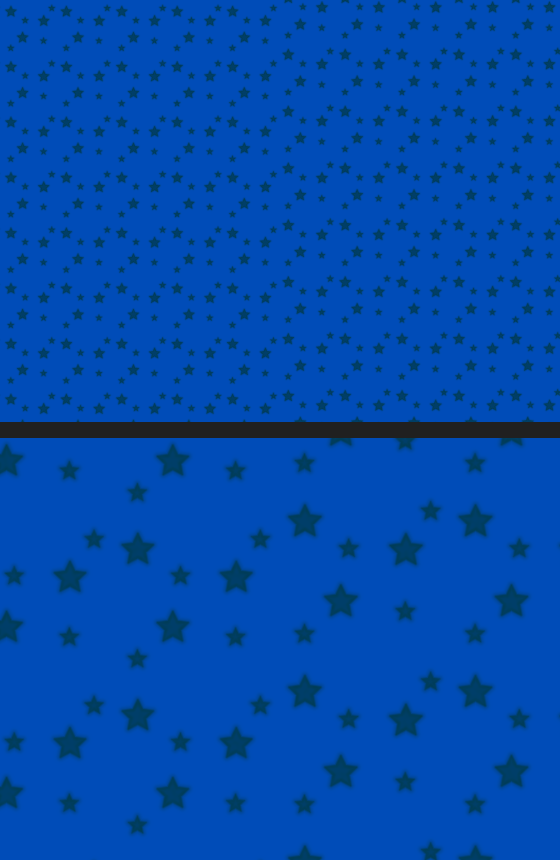
Top, the full canvas; bottom, a detail of the centre.
A WebGL 1 fragment shader for this pattern:

```glsl
precision highp float;

uniform vec2 u_resolution;

// Lengths are in canvas widths, y measured down from the top edge
const float SEAM_X = 0.4948;
const float LEFT_PERIOD = 0.09896;
const float RIGHT_PERIOD = 0.10156;
const vec2 LEFT_ORIGIN = vec2(0.0, 0.0);
const vec2 RIGHT_ORIGIN = vec2(SEAM_X, -0.025);

const int STARS_PER_CELL = 7;
const float CELL_UNITS = 76.0;
const float LARGE = 7.8;
const float SMALL = 4.5;
const float INNER_RATIO = 0.5;
const float ROUNDING = 0.07;

const float EDGE_SOFTNESS = 0.0008;
const float RIM_DEPTH = 0.0011;
const float RIM_WIDTH = 0.0012;
const float HALO_WIDTH = 0.0017;
const float HALO_STRENGTH = 0.6;
const float GRAIN_SCALE = 260.0;

const vec3 GROUND = vec3(0.0, 0.30, 0.72);
const vec3 HALO = vec3(0.0, 0.26, 0.52);
const vec3 FILL = vec3(0.0, 0.245, 0.41);
const vec3 RIM = vec3(0.0, 0.235, 0.34);

vec2 hashGradient(vec2 p) {
  float angle = 6.2832 * fract(sin(dot(p, vec2(127.1, 311.7))) * 43758.5);
  return vec2(cos(angle), sin(angle));
}

float gradientNoise(vec2 p) {
  vec2 i = floor(p);
  vec2 f = fract(p);
  vec2 w = f * f * f * (f * (f * 6.0 - 15.0) + 10.0);
  float a = dot(hashGradient(i), f);
  float b = dot(hashGradient(i + vec2(1.0, 0.0)), f - vec2(1.0, 0.0));
  float c = dot(hashGradient(i + vec2(0.0, 1.0)), f - vec2(0.0, 1.0));
  float d = dot(hashGradient(i + vec2(1.0, 1.0)), f - vec2(1.0, 1.0));
  return mix(mix(a, b, w.x), mix(c, d, w.x), w.y);
}

// Signed distance to a five-pointed star with its tip towards +y
float starDistance(vec2 p, float radius) {
  const vec2 k1 = vec2(0.80902, -0.58779);
  const vec2 k2 = vec2(-0.80902, -0.58779);
  p.x = abs(p.x);
  p -= 2.0 * max(dot(k1, p), 0.0) * k1;
  p -= 2.0 * max(dot(k2, p), 0.0) * k2;
  p.x = abs(p.x);
  p.y -= radius;
  vec2 edge = INNER_RATIO * vec2(-k1.y, k1.x) - vec2(0.0, 1.0);
  float h = clamp(dot(p, edge) / dot(edge, edge), 0.0, radius);
  return length(p - edge * h) * sign(p.y * edge.x - p.x * edge.y);
}

// Centre and radius of each star in a cell
vec3 cellStar(int i) {
  if (i == 0) return vec3(15.0, 16.0, LARGE);
  if (i == 1) return vec3(60.0, 28.8, LARGE);
  if (i == 2) return vec3(31.0, 51.6, LARGE);
  if (i == 3) return vec3(34.5, 28.0, SMALL);
  if (i == 4) return vec3(71.0, 11.3, SMALL);
  if (i == 5) return vec3(59.7, 56.0, SMALL);
  return vec3(14.8, 66.0, SMALL);
}

// Distance to a tiling that keeps only stars on one side of the seam
float starField(vec2 p, vec2 origin, float period, float side) {
  float nearest = 1.0;
  for (int i = 0; i < STARS_PER_CELL; i++) {
    vec3 star = cellStar(i) * period / CELL_UNITS;
    vec2 cell = floor((p - origin - star.xy) / period + 0.5);
    vec2 centre = origin + star.xy + cell * period;
    vec2 q = (p - centre) * vec2(1.0, -1.0);
    float d = starDistance(q, star.z * (1.0 - ROUNDING)) - star.z * ROUNDING;
    if ((centre.x - SEAM_X) * side > 0.0) nearest = min(nearest, d);
  }
  return nearest;
}

void main() {
  float pixel = 1.0 / u_resolution.x;
  vec2 p = vec2(gl_FragCoord.x, u_resolution.y - gl_FragCoord.y) * pixel;

  float d = min(starField(p, LEFT_ORIGIN, LEFT_PERIOD, -1.0),
                starField(p, RIGHT_ORIGIN, RIGHT_PERIOD, 1.0));

  // Soft halo on the ground
  float outside = max(d, 0.0) / HALO_WIDTH;
  vec3 color = mix(GROUND, HALO, HALO_STRENGTH * exp(-outside * outside));

  // Star body with a darker rim and uneven ink
  float rimOffset = (d + RIM_DEPTH) / RIM_WIDTH;
  float rim = exp(-rimOffset * rimOffset);
  float grain = gradientNoise(p * GRAIN_SCALE);
  vec3 ink = mix(FILL, RIM, clamp(0.75 * rim + 0.5 * grain, 0.0, 1.0));
  float softness = max(EDGE_SOFTNESS, 0.7 * pixel);
  color = mix(color, ink, 1.0 - smoothstep(-softness, softness, d));

  gl_FragColor = vec4(color, 1.0);
}
```
